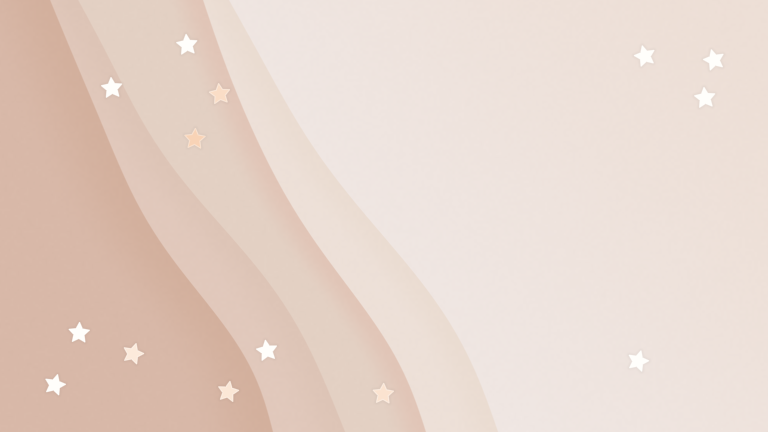
Give the GLSL for this background, as a Shadertoy shader.

```glsl
const vec3 WHITE = vec3(1.0, 0.995, 0.985);

float hash(vec2 p) {
    vec3 q = fract(p.xyx * 0.1031);
    q += dot(q, q.yzx + 33.33);
    return fract((q.x + q.y) * q.z);
}

float noise(vec2 p) {
    vec2 i = floor(p), f = fract(p);
    f = f * f * (3.0 - 2.0 * f);
    return mix(mix(hash(i), hash(i + vec2(1, 0)), f.x),
               mix(hash(i + vec2(0, 1)), hash(i + vec2(1, 1)), f.x), f.y);
}

// Signed distance past a wavy slope: a line plus four sine harmonics
float slope(vec2 p, float top, float run, vec4 waves) {
    float t = 1.0 - p.y;
    float edge = top + run * t + dot(waves, sin(3.14159 * t * vec4(1, 2, 3, 4)));
    return (p.x - edge) * 0.84;
}

float star(vec2 p, float radius) {
    vec2 k = vec2(0.80902, -0.58779), m = vec2(-k.x, k.y);
    p.x = abs(p.x);
    p -= 2.0 * max(dot(k, p), 0.0) * k;
    p -= 2.0 * max(dot(m, p), 0.0) * m;
    p.x = abs(p.x);
    p.y -= radius;
    vec2 side = 0.5 * vec2(-k.y, k.x) - vec2(0, 1);
    float h = clamp(dot(p, side) / dot(side, side), 0.0, radius);
    return length(p - side * h) * sign(p.y * side.x - p.x * side.y);
}

void mainImage(out vec4 fragColor, in vec2 fragCoord) {
    vec2 p = fragCoord / iResolution.y;
    float aa = 0.8 / iResolution.y;

    // Wavy paper sheets, from left to right
    float clay  = slope(p, 0.116, 0.516, vec4(-0.024, -0.019, 0.016, -0.005));
    float rose  = slope(p, 0.181, 0.618, vec4(0.0075, -0.032, 0.005, 0.0045));
    float sand  = slope(p, 0.470, 0.516, vec4(-0.028, -0.024, 0.010, -0.003));
    float cream = slope(p, 0.530, 0.623, vec4(0.0135, -0.031, 0.007, 0.002));

    // Each sheet darkens toward its right edge
    vec3 clayColor = mix(vec3(0.847, 0.722, 0.659), vec3(0.827, 0.690, 0.616),
                         smoothstep(-0.16, 0.0, clay));
    vec3 roseColor = mix(vec3(0.882, 0.785, 0.735), vec3(0.867, 0.769, 0.714),
                         smoothstep(-0.10, 0.0, rose));
    vec3 sandColor = mix(vec3(0.890, 0.816, 0.765), vec3(0.882, 0.773, 0.718),
                         smoothstep(-0.075, -0.005, sand));
    vec3 creamColor = mix(vec3(0.929, 0.878, 0.845), vec3(0.918, 0.862, 0.820),
                          smoothstep(-0.09, 0.0, cream));

    // Pale ground, warmer toward the upper right
    float warmth = smoothstep(0.9, 2.6, p.x + 0.8 * p.y + 0.06 * noise(p * 9.0));
    vec3 color = mix(vec3(0.938, 0.905, 0.892), vec3(0.929, 0.873, 0.838), warmth);

    color = mix(creamColor, color, smoothstep(-aa, aa, cream));
    color = mix(sandColor, color, smoothstep(-aa, aa, sand));
    color = mix(roseColor, color, smoothstep(-aa, aa, rose));
    color = mix(clayColor, color, smoothstep(-aa, aa, clay));

    // Faint paper grain
    color += 0.006 * (noise(p * 140.0) - 0.5);

    // Scattered stars: position and strength of peach tint
    vec3 stars[14] = vec3[14](
        vec3(0.433, 0.896, 0), vec3(0.259, 0.796, 0), vec3(0.183, 0.229, 0),
        vec3(0.127, 0.109, 0), vec3(0.618, 0.188, 0), vec3(1.493, 0.870, 0),
        vec3(1.653, 0.861, 0), vec3(1.632, 0.773, 0), vec3(1.477, 0.164, 0),
        vec3(0.509, 0.782, 1), vec3(0.528, 0.093, 0.7), vec3(0.887, 0.088, 0.8),
        vec3(0.308, 0.181, 0.6), vec3(0.451, 0.678, 1.3));
    for (int i = 0; i < 14; i++) {
        float angle = 0.7 * (hash(stars[i].xy * 90.0) - 0.5);
        float c = cos(angle), s = sin(angle);
        float d = star(mat2(c, s, -s, c) * (p - stars[i].xy), 0.024) - 0.0015;
        vec3 fill = WHITE - stars[i].z * vec3(0.02, 0.13, 0.21);
        fill = mix(fill, WHITE, 0.45 * smoothstep(-0.004, 0.0, d));
        color *= 1.0 - 0.03 * smoothstep(0.008, 0.0, d);
        color = mix(color, fill, smoothstep(aa, -aa, d));
    }
    fragColor = vec4(color, 1.0);
}
```
